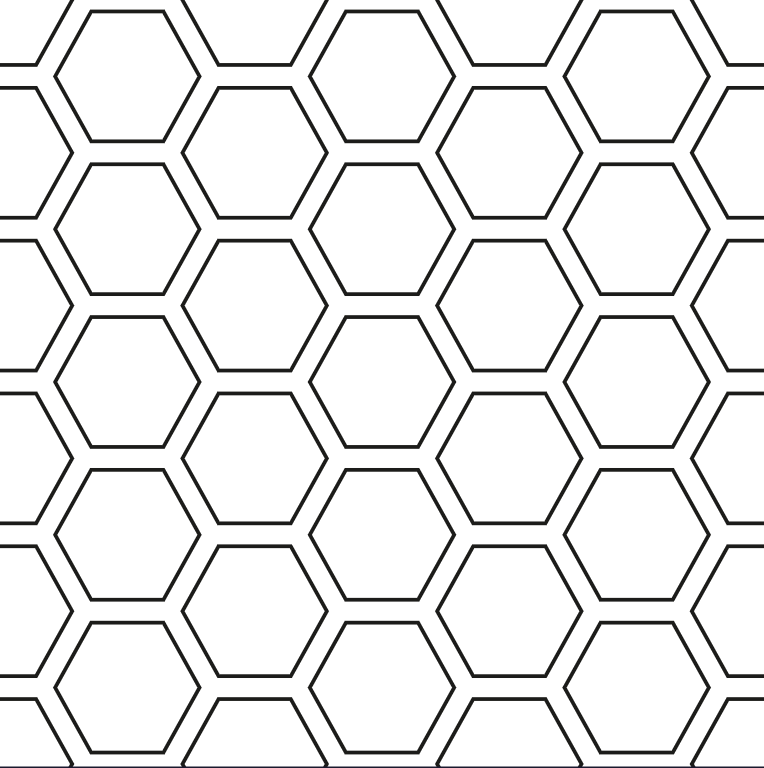
This pattern is drawn by a WebGL 2 fragment shader. Its source:

```glsl
#version 300 es
precision highp float;
// Outlined flat-topped hexagons in staggered columns on white, with a thin
// dark rule along the bottom edge. Two half-shifted rectangular lattices hold
// the hexagons, each stroked from a mitred distance; lengths are canvas widths.

#define REPEATS vec2(3.0, 5.0)    // cells across and down one canvas width
#define HEX_RADIUS 0.0945         // centre to side tip
#define HEX_HALF_HEIGHT 0.0850    // centre to flat edge
#define LINE_WIDTH 0.0049
#define RULE_HEIGHT 0.00196
#define PAPER vec3(1.0)
#define INK vec3(0.11, 0.11, 0.10)
#define RULE_INK vec3(0.10, 0.10, 0.18)

uniform vec2 u_resolution;
out vec4 fragColor;

// Signed distance to a flat-topped hexagon, with sharp corners.
float hexagonDistance(vec2 p) {
    p = abs(p);
    vec2 slantNormal = normalize(vec2(HEX_HALF_HEIGHT, 0.5 * HEX_RADIUS));
    float slant = dot(p - vec2(HEX_RADIUS, 0.0), slantNormal);
    return max(slant, p.y - HEX_HALF_HEIGHT);
}

// Share of the pixel covered where the distance is below zero.
float coverage(float distance, float pixel) {
    return clamp(0.5 - distance / pixel, 0.0, 1.0);
}

void main() {
    float pixel = 1.0 / u_resolution.x;
    vec2 position = gl_FragCoord.xy * pixel;

    // The lattice hangs from the top edge.
    vec2 fromTop = vec2(position.x, u_resolution.y * pixel - position.y);

    // Nearest outline over both lattices.
    float outline = 1.0;
    for (int i = 0; i < 2; i++) {
        vec2 cell = fract(fromTop * REPEATS + 0.5 * float(i)) - 0.5;
        outline = min(outline, abs(hexagonDistance(cell / REPEATS)));
    }

    // Ink the outlines, then the bottom rule.
    vec3 color = mix(PAPER, INK, coverage(outline - 0.5 * LINE_WIDTH, pixel));
    color = mix(color, RULE_INK, coverage(position.y - RULE_HEIGHT, pixel));
    fragColor = vec4(color, 1.0);
}
```
